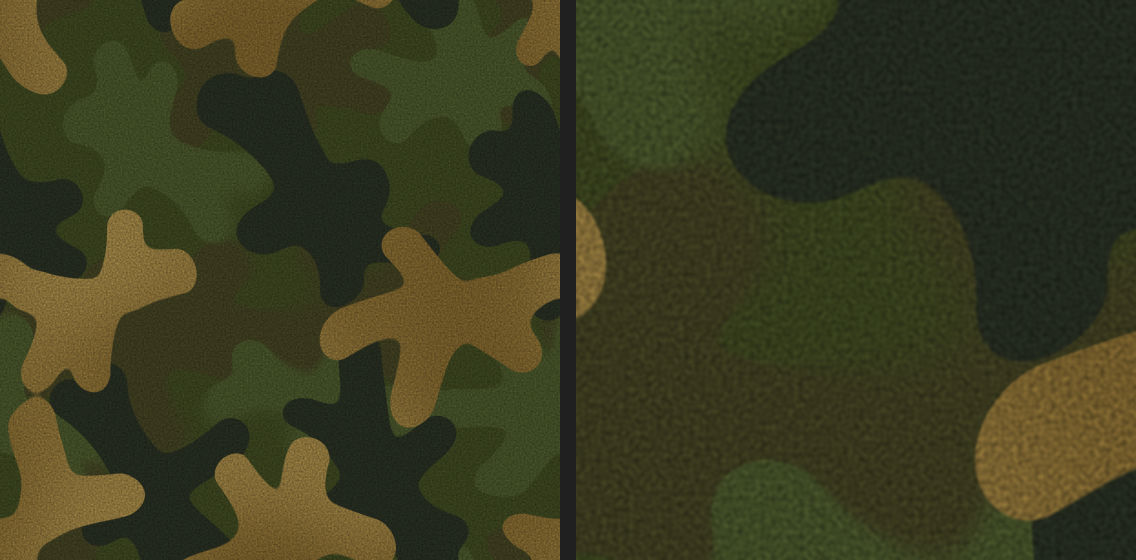
Left, the full canvas; right, a detail of the centre.
Give the GLSL for this pattern, as a WebGL 2 fragment shader.

```glsl
#version 300 es
precision highp float;
precision highp int;

uniform vec2 u_resolution;
out vec4 outColor;

#define JITTER 0.15   // centre scatter
#define STRETCH 0.08  // elongation of a splat along its axis
#define FILLET 0.016  // rounding where lobes meet
#define REACH 0.33    // radius beyond which a splat is ignored
#define WARP 0.045    // bending of the outlines
#define EDGE 0.0014   // half width of a crisp edge
#define BLUR 0.022    // half width of a soft edge
#define GRAIN 0.31    // strength of the cloth grain

const float TAU = 6.2831853;
const vec3 FOREST = vec3(0.202, 0.234, 0.104);
const vec3 OLIVE = vec3(0.216, 0.214, 0.112);
const vec3 MOSS = vec3(0.238, 0.280, 0.140);
const vec3 SOOT = vec3(0.130, 0.154, 0.110);
const vec3 BROWN = vec3(0.410, 0.322, 0.142);
const vec3 SAND = vec3(0.530, 0.440, 0.230);

vec3 hash3(vec2 cell, float seed) {
    vec3 v = fract(vec3(cell, seed) * vec3(0.1031, 0.1030, 0.0973));
    v += dot(v, v.yxz + 33.33);
    return fract((v.xxy + v.yxx) * v.zyx);
}

// The last lattice line is the first one again
float cornerSlope(vec2 corner, vec2 toPoint, float period, float seed) {
    corner -= period * step(period - 0.5, corner);
    return dot(hash3(corner, seed).xy * 2.4 - 1.2, toPoint);
}

// Gradient noise that wraps after a whole number of periods
float noise(vec2 p, float period, float seed) {
    p *= period;
    vec2 i = floor(p), f = p - i;
    vec2 u = f * f * (3.0 - 2.0 * f);
    vec2 x = vec2(1, 0), y = vec2(0, 1);
    float low = mix(cornerSlope(i, f, period, seed),
                    cornerSlope(i + x, f - x, period, seed), u.x);
    float high = mix(cornerSlope(i + y, f - y, period, seed),
                     cornerSlope(i + 1.0, f - 1.0, period, seed), u.x);
    return mix(low, high, u.y);
}

// Distance to a limb that tapers from root to tip
float limb(vec2 p, vec2 root, vec2 arm, float rootRadius, float tipRadius) {
    vec2 q = p - root;
    float t = clamp(dot(q, arm) / dot(arm, arm), 0.0, 1.0);
    return length(q - arm * t) - mix(rootRadius, tipRadius, t);
}

// Distance to four lobed splats on a staggered lattice, smoothly joined
float splats(vec2 p, vec2 shift, int arms, float size, float lean, float seed) {
    float sum = 0.0;
    for (int n = 0; n < 4; n++) {
        vec2 cell = vec2(n % 2, n / 2);
        vec3 h = hash3(cell, seed);
        vec2 centre = shift + 0.5 * cell + vec2(0.25 * cell.y, 0) + JITTER * (h.xy - 0.5);
        vec2 q = p - centre;
        q -= floor(q + 0.5);  // nearest wrapped copy
        float tilt = lean + 1.2 * (h.z - 0.5);
        vec2 axis = vec2(cos(tilt), sin(tilt));
        int count = dot(q, q) < REACH * REACH ? arms : 0;
        for (int k = 0; k < count; k++) {
            vec3 vary = hash3(cell, seed + 10.0 + float(k));
            float angle = tilt + TAU * (float(k) + 0.3 + 0.5 * vary.x) / float(arms);
            vec2 dir = vec2(cos(angle), sin(angle));
            vec2 root = axis * dot(axis, dir) * STRETCH * size;
            vec2 arm = dir * size * (0.09 + 0.09 * vary.y);
            float tip = size * (0.035 + 0.013 * vary.z);
            sum += exp(-limb(q, root, arm, size * 0.042, tip) / FILLET);
        }
    }
    return -FILLET * log(max(sum, 1e-20));
}

float cover(float d, float halfWidth) {
    return 1.0 - smoothstep(-halfWidth, halfWidth, d);
}

void main() {
    vec2 uv = gl_FragCoord.xy / u_resolution;
    float crisp = max(EDGE, 0.75 / min(u_resolution.x, u_resolution.y));
    vec2 p = uv + WARP * vec2(noise(uv, 5.0, 1.0), noise(uv, 5.0, 2.0));

    // Ground greens, whose edges are crisp in some places and soft in others
    float soft = mix(crisp, BLUR, smoothstep(0.0, 0.35, noise(uv, 3.0, 3.0)));
    vec3 color = FOREST;
    color = mix(color, OLIVE, cover(splats(p, vec2(0.2, 0.42), 6, 0.95, 0.3, 100.0), soft));
    color = mix(color, MOSS, cover(splats(p, vec2(0.0, 0.3), 6, 0.83, -0.2, 200.0), soft));

    // Dark and sandy splats on top
    color = mix(color, SOOT, cover(splats(p, vec2(0.25, 0.19), 6, 0.98, -0.7, 300.0), crisp));
    vec3 khaki = mix(BROWN, SAND, smoothstep(-0.35, 0.5, noise(uv, 3.0, 4.0)));
    color = mix(color, khaki, cover(splats(p, vec2(0.0), 5, 0.87, 0.6, 400.0), crisp));

    // Cloth grain
    color *= 1.0 + GRAIN * noise(uv, 307.0, 5.0);
    outColor = vec4(color, 1.0);
}
```
